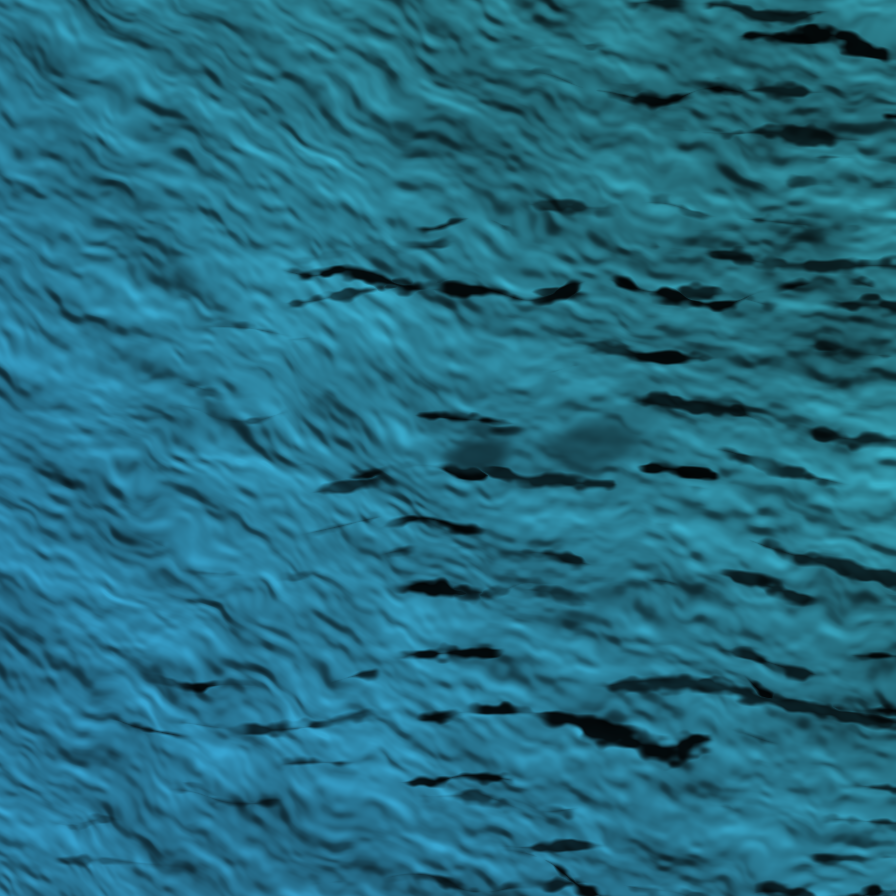
A WebGL 1 fragment shader for this texture:

```glsl
precision highp float;
// Rough teal slate with slanting grain, broken black cracks and soft smudges.

uniform vec2 u_resolution;

const vec3 TINT_LOW_LEFT = vec3(0.275, 0.805, 1.03);
const vec3 TINT_UP_RIGHT = vec3(0.295, 0.865, 0.96);
const float BASE_TONE = 0.535;
const float RELIEF_CONTRAST = 0.40;
const float BLOTCH_CONTRAST = 0.20;
const float BROAD_CONTRAST = 0.12;
const float PIT_DEPTH = 0.12;
const vec2 STREAK_FREQ = vec2(15.0, 46.0);
const vec2 FINE_FREQ = vec2(34.0, 88.0);
const vec2 GRIT_FREQ = vec2(70.0, 150.0);
const vec2 BLOTCH_FREQ = vec2(11.0, 24.0);
const vec2 LIGHT_STEP = vec2(-0.002, 0.009);
const float CRACK_ROWS = 13.0;
const float CRACK_WIDTH = 0.0085;
const float CRACK_SOFTNESS = 0.0040;
const float CRACK_ROUGHNESS = 0.012;
const vec2 SMUDGE_CENTER = vec2(0.535, 0.492);
const vec2 SMUDGE_STEP = vec2(0.125, 0.012);
const vec2 SMUDGE_SIZE = vec2(0.042, 0.020);

float hash(vec2 p) {
  return fract(sin(dot(p, vec2(127.1, 311.7))) * 43758.5453);
}

float noise(vec2 p) {
  vec2 cell = floor(p);
  vec2 f = fract(p);
  f = f * f * f * (f * (f * 6.0 - 15.0) + 10.0);
  float low = mix(hash(cell), hash(cell + vec2(1.0, 0.0)), f.x);
  float high = mix(hash(cell + vec2(0.0, 1.0)), hash(cell + 1.0), f.x);
  return mix(low, high, f.y);
}

// Bend the plane so the grain falls to the right, steeply at first, then flatter.
vec2 grainSpace(vec2 p) {
  float drop = 0.68 * p.x - 0.25 * p.x * p.x;
  float sway = 0.05 * noise(p * 4.0 + 3.0) + 0.022 * noise(p * 14.0 + 8.0)
             + 0.009 * noise(p * 38.0 + 19.0);
  return vec2(p.x - 0.35 * p.y, p.y + drop + sway);
}

float height(vec2 q) {
  return 0.48 * noise(q * STREAK_FREQ) + 0.40 * noise(q * FINE_FREQ + 31.0)
       + 0.20 * noise(q * GRIT_FREQ + 57.0);
}

// Wavy rows of ragged cracks that swell, break and vanish along their length.
float cracks(vec2 p, float rows, float seed, float amount) {
  float wave = 1.3 * noise(p * vec2(4.0, 3.0) + seed)
             + 0.4 * noise(p * vec2(15.0, 9.0) + seed);
  float level = (p.y + 0.06 * p.x) * rows + wave;
  float row = floor(level);
  float dist = abs(fract(level) - 0.5) / rows;
  dist += CRACK_ROUGHNESS * (noise(p * vec2(36.0, 70.0) + seed) - 0.45);
  dist += 0.5 * CRACK_ROUGHNESS * (noise(p * vec2(85.0, 130.0) + seed) - 0.5);
  float swell = noise(vec2(p.x * 8.0 + seed, row * 17.3 + seed));
  swell += 0.5 * (noise(vec2(p.x * 27.0 + seed, row * 9.7 + seed)) - 0.5);
  swell = smoothstep(0.45, 0.95, swell) * amount;
  float width = CRACK_WIDTH * swell;
  float line = 1.0 - smoothstep(width - CRACK_SOFTNESS, width + CRACK_SOFTNESS, dist);
  return line * smoothstep(0.02, 0.50, swell);
}

// Blurred dark spots, each one wider and fainter than the last.
float smudges(vec2 p) {
  float shade = 0.0;
  for (int i = 0; i < 2; i++) {
    float k = float(i);
    vec2 d = (p - SMUDGE_CENTER - k * SMUDGE_STEP) / (SMUDGE_SIZE * (1.0 + 0.5 * k));
    d.y -= 0.25 * d.x;
    float spot = 1.0 - smoothstep(0.45, 1.2, length(d));
    shade = max(shade, spot * (0.60 - 0.15 * k));
  }
  return shade;
}

void main() {
  vec2 p = gl_FragCoord.xy / u_resolution;
  vec2 q = grainSpace(p);

  // Grain lit from above, over larger patches
  float relief = height(q) - height(q + LIGHT_STEP);
  float blotch = noise(q * BLOTCH_FREQ + 12.0) - 0.5;
  float broad = noise(p * vec2(3.0, 4.5) + 5.0) - 0.5;
  float diagonal = 0.5 * (p.x + p.y);
  float tone = BASE_TONE + RELIEF_CONTRAST * relief
             + BLOTCH_CONTRAST * blotch + BROAD_CONTRAST * broad;
  tone -= PIT_DEPTH * (1.0 - smoothstep(-0.50, -0.05, relief + 0.4 * blotch));
  tone += 0.06 * (0.5 - diagonal);

  // Smudges hide the grain beneath them
  float smudge = smudges(p);
  tone = mix(tone, 0.22, smudge * 1.4);

  // Cracks gather to the right and toward the bottom
  float amount = smoothstep(0.05, 0.90, p.x + 0.35 * (0.5 - p.y) + 0.5 * broad);
  float crack = cracks(p, CRACK_ROWS, 4.0, amount);
  crack = max(crack, 0.8 * cracks(p, CRACK_ROWS * 1.7, 27.0, 0.8 * amount));
  tone *= 1.0 - 0.92 * crack * (1.0 - smudge);

  vec3 tint = mix(TINT_LOW_LEFT, TINT_UP_RIGHT, smoothstep(0.1, 0.9, diagonal));
  gl_FragColor = vec4(tint * clamp(tone, 0.02, 0.80), 1.0);
}
```
